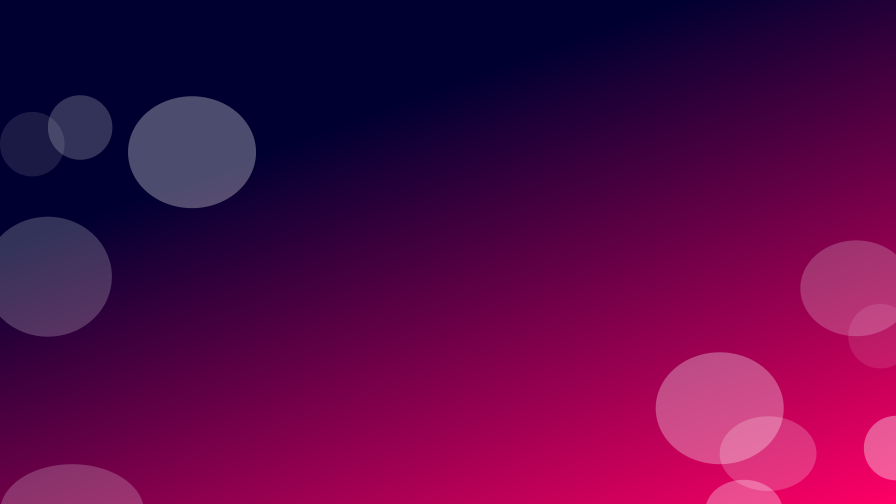
Reproduce this background procedurally as a Shadertoy shader.

```glsl
const float ASPECT = 16.0 / 9.0;
const vec3 NAVY = vec3(0.0, 0.0, 0.188);
const vec3 CRIMSON = vec3(1.0, 0.0, 0.4);
const int DISC_COUNT = 11;

// Each disc: centre xy, radii zw, in canvas heights
const vec4 DISCS[DISC_COUNT] = vec4[](
    vec4(0.064, 0.714, 0.064, 0.064),
    vec4(0.159, 0.747, 0.064, 0.064),
    vec4(0.381, 0.698, 0.127, 0.111),
    vec4(0.095, 0.451, 0.127, 0.119),
    vec4(0.143, -0.016, 0.143, 0.095),
    vec4(1.428, 0.190, 0.127, 0.111),
    vec4(1.524, 0.100, 0.096, 0.074),
    vec4(1.476, -0.015, 0.077, 0.063),
    vec4(1.699, 0.428, 0.111, 0.095),
    vec4(1.747, 0.333, 0.064, 0.064),
    vec4(1.778, 0.111, 0.064, 0.064)
);
const float OPACITIES[DISC_COUNT] = float[](
    0.1, 0.2, 0.3, 0.2, 0.2, 0.3, 0.2, 0.3, 0.2, 0.1, 0.35
);

// Approximate signed distance to an axis-aligned ellipse
float ellipseDistance(vec2 p, vec2 radii) {
    float k = length(p / radii);
    float slope = length(p / (radii * radii));
    return k * (k - 1.0) / max(slope, 1e-4);
}

float coverage(float distance, float pixel) {
    return clamp(0.5 - distance / pixel, 0.0, 1.0);
}

// Diagonal ramp from the top left corner to the bottom right
vec3 backdrop(vec2 p, float angle, float start) {
    vec2 direction = vec2(sin(angle), cos(angle));
    float span = dot(vec2(ASPECT, 1.0), direction);
    float t = dot(vec2(p.x, 1.0 - p.y), direction) / span;
    return mix(NAVY, CRIMSON, clamp((t - start) / (1.0 - start), 0.0, 1.0));
}

void mainImage(out vec4 fragColor, in vec2 fragCoord) {
    vec2 p = fragCoord / iResolution.xy * vec2(ASPECT, 1.0);
    float pixel = 1.0 / iResolution.y;
    vec3 color = backdrop(p, radians(20.0), 0.3);

    // Translucent white discs
    for (int i = 0; i < DISC_COUNT; i++) {
        float d = ellipseDistance(p - DISCS[i].xy, DISCS[i].zw);
        color = mix(color, vec3(1.0), OPACITIES[i] * coverage(d, pixel));
    }
    fragColor = vec4(color, 1.0);
}
```
